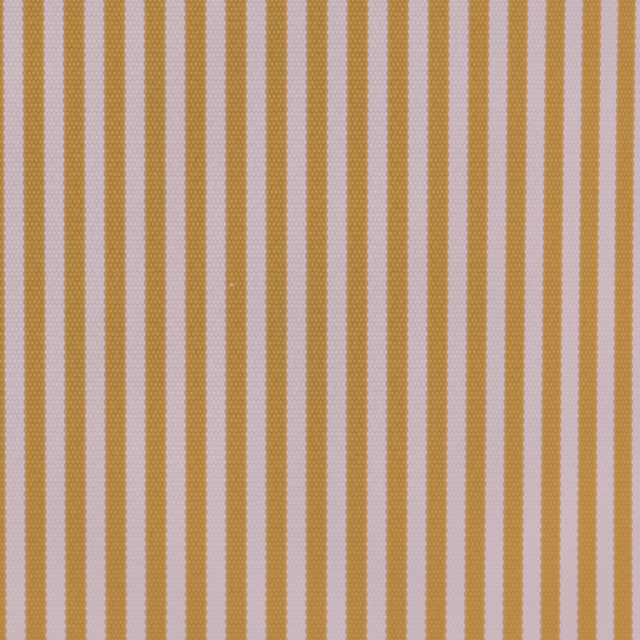
This texture is drawn by a WebGL 2 fragment shader. Its source:

```glsl
#version 300 es
precision highp float;
// Woven cotton with sixteen vertical ochre stripes on pale lilac, gently bent at the right.

uniform vec2 u_resolution;
out vec4 fragColor;

const float PI = 3.14159265;

// Stripe layout; each pair holds the value at the bottom and at the top edge
const vec2 FIRST_CENTER = vec2(0.0560, 0.0521);
const vec2 PITCH        = vec2(0.0626, 0.0633);
const vec2 BEND_START   = vec2(8.5, 10.5);       // stripe index where pitch starts shrinking
const vec2 BEND         = vec2(0.0081, 0.0173);  // shrink strength
const float HALF_WIDTH  = 0.252;                 // ochre half width, in pitches
const float EDGE_SOFT   = 0.035;
const float SERRATION   = 0.014;

// Weave
const float KNOTS_PER_STRIPE = 9.0;
const float WEFT_ROWS        = 140.0;
const float RIB_STRENGTH     = 0.16;

// Colours
const vec3 LILAC_LIGHT = vec3(0.815, 0.745, 0.775);
const vec3 LILAC_SHADE = vec3(0.715, 0.635, 0.645);
const vec3 OCHRE_LIGHT = vec3(0.775, 0.600, 0.350);
const vec3 OCHRE_SHADE = vec3(0.635, 0.460, 0.195);
const vec3 FRINGE      = vec3(0.740, 0.560, 0.420);

// Stray light fibre
const vec2 FLECK_POS  = vec2(0.362, 0.555);
const vec2 FLECK_SIZE = vec2(0.0055, 0.0032);

vec2 hashGradient(vec2 cell) {
    vec3 p = fract(cell.xyx * vec3(0.1031, 0.1030, 0.0973));
    p += dot(p, p.yzx + 33.33);
    float angle = 2.0 * PI * fract((p.x + p.y) * p.z);
    return vec2(cos(angle), sin(angle));
}

float gradientNoise(vec2 p) {
    vec2 i = floor(p), f = p - i;
    vec2 w = f * f * f * (f * (f * 6.0 - 15.0) + 10.0);
    vec2 e = vec2(0.0, 1.0);
    float a = dot(hashGradient(i), f);
    float b = dot(hashGradient(i + e.yx), f - e.yx);
    float c = dot(hashGradient(i + e.xy), f - e.xy);
    float d = dot(hashGradient(i + e.yy), f - e.yy);
    return mix(mix(a, b, w.x), mix(c, d, w.x), w.y);
}

// Continuous stripe index: integers are the ochre centres
float stripeIndex(vec2 uv) {
    float linearIndex = (uv.x - mix(FIRST_CENTER.x, FIRST_CENTER.y, uv.y))
                      / mix(PITCH.x, PITCH.y, uv.y);
    float start = mix(BEND_START.x, BEND_START.y, uv.y);
    float bend = mix(BEND.x, BEND.y, uv.y);
    float past = max(linearIndex - start, 0.0);
    float bent = (1.0 - sqrt(max(1.0 - 4.0 * bend * past, 0.0))) / (2.0 * bend);
    return min(linearIndex, start) + bent;
}

void main() {
    vec2 uv = gl_FragCoord.xy / u_resolution;
    float index = stripeIndex(uv);
    float pixel = fwidth(index);

    // Thread coordinates, slightly wandering
    vec2 thread = vec2(index * KNOTS_PER_STRIPE, uv.y * WEFT_ROWS);
    thread += 0.14 * vec2(gradientNoise(thread * 0.35), gradientNoise(thread.yx * 0.3 + 19.0));

    // Staggered knots with faint weft ribs, softer away from the focus
    float knots = cos(2.0 * PI * thread.x) * cos(PI * thread.y);
    float ribs = cos(2.0 * PI * thread.y);
    float resolved = smoothstep(1.6, 3.2, u_resolution.y / WEFT_ROWS);
    float focus = mix(0.55, 1.0, smoothstep(0.0, 0.5, uv.y))
                * mix(1.0, 0.65, smoothstep(0.55, 1.0, uv.x)) * resolved;
    float uneven = gradientNoise(thread * vec2(0.9, 0.8) + 7.0);
    float weave = focus * (0.34 * knots + RIB_STRENGTH * ribs + 0.25 * uneven);

    // Stripe mask with toothed edges
    float offset = abs(fract(index + 0.5) - 0.5);
    float tooth = SERRATION * cos(PI * thread.y) * resolved;
    float inside = HALF_WIDTH + tooth - offset;
    float soft = max(EDGE_SOFT, pixel);
    float ochreMask = smoothstep(-soft, soft, inside);

    // Dyed threads
    vec3 lilac = mix(LILAC_SHADE, LILAC_LIGHT, clamp(0.70 + 0.75 * weave, 0.0, 1.0));
    vec3 ochre = mix(OCHRE_SHADE, OCHRE_LIGHT, clamp(0.42 + 0.95 * weave, 0.0, 1.0));
    vec3 color = mix(lilac, ochre, ochreMask);
    color = mix(color, FRINGE, 0.4 * smoothstep(2.0 * soft, 0.0, abs(inside - 0.5 * soft)));

    // Stray fibre
    float fleck = smoothstep(1.0, 0.2, length((uv - FLECK_POS) / FLECK_SIZE));
    color = mix(color, LILAC_LIGHT, 0.75 * fleck);

    // Broad light: warmer to the lower right, with faint mottling
    float glow = 0.035 * smoothstep(0.5, 1.0, uv.x) + 0.025 * smoothstep(0.5, 0.0, uv.y);
    color += glow * vec3(0.8, 0.5, 0.4) * mix(0.3, 1.0, ochreMask);
    color *= 1.0 + 0.025 * gradientNoise(uv * 5.0 + 3.0);

    fragColor = vec4(color, 1.0);
}
```
